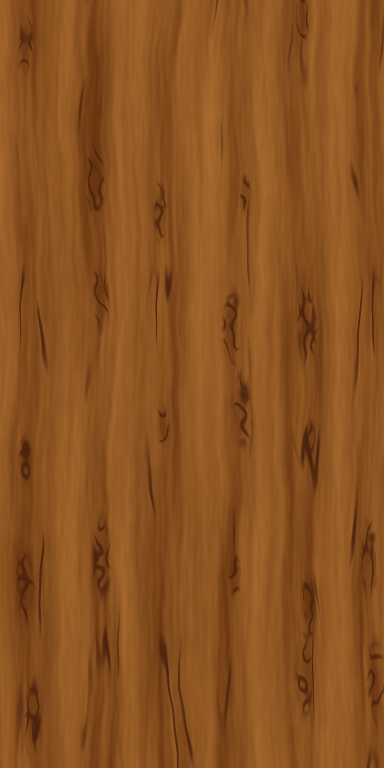
Write a Shadertoy shader that draws this texture.

```glsl
// Warm brown walnut veneer with vertical light and dark bands, fine streaks,
// dark broken cracks and small burled knots. Stretched gradient noise makes the
// grain; hashed ellipses along the dark bands bend it into knots.

const float BAND_PITCH = 0.175;  // spacing of the dark bands, in canvas widths
const float BAND_START = 0.26;   // centre of one dark band
const float KNOT_PITCH = 0.34;   // vertical spacing of possible knots

const vec3 DARK_WOOD  = vec3(0.445, 0.238, 0.080);
const vec3 MID_WOOD   = vec3(0.545, 0.325, 0.128);
const vec3 LIGHT_WOOD = vec3(0.645, 0.403, 0.176);
const vec3 CRACK      = vec3(0.240, 0.095, 0.040);

vec2 hash2(vec2 p) {
    vec3 a = fract(p.xyx * vec3(0.1031, 0.1030, 0.0973));
    a += dot(a, a.yzx + 33.33);
    return fract((a.xx + a.yz) * a.zy);
}

float cornerSlope(vec2 cell, vec2 offset) {
    float angle = 6.2832 * hash2(cell).x;
    return dot(vec2(cos(angle), sin(angle)), offset);
}

// Gradient noise, about -0.7 to 0.7
float gradientNoise(vec2 p) {
    vec2 i = floor(p), f = p - i;
    vec2 u = f * f * f * (f * (f * 6.0 - 15.0) + 10.0);
    vec2 e = vec2(1.0, 0.0);
    return mix(mix(cornerSlope(i, f), cornerSlope(i + e, f - e), u.x),
               mix(cornerSlope(i + e.yx, f - e.yx), cornerSlope(i + 1.0, f - 1.0), u.x), u.y);
}

// Noise with separate frequencies across and along the grain
float grain(vec2 p, float across, float along, float seed) {
    return gradientNoise(p * vec2(across, along) + seed * vec2(17.3, 9.7));
}

// Thin line along the zero crossings of a noise field
float veins(vec2 p, float across, float along, float seed, float width) {
    return 1.0 - smoothstep(0.2 * width, width, abs(grain(p, across, along, seed)));
}

// Knots on the nearest dark band: x = sideways push of the grain, y = strength
vec2 knotField(vec2 p) {
    float band = floor((p.x - BAND_START) / BAND_PITCH + 0.5);
    float row = floor(p.y / KNOT_PITCH);
    vec2 field = vec2(0.0);
    for (int j = -1; j <= 1; j++) {
        vec2 cell = vec2(band, row + float(j)) + 40.0;
        vec2 h = hash2(cell), s = hash2(cell + 71.0);
        vec2 centre = vec2(BAND_START + band * BAND_PITCH + 0.05 * (h.x - 0.5),
                           (row + float(j) + 0.25 + 0.5 * h.y) * KNOT_PITCH);
        vec2 d = p - centre;
        vec2 radius = mix(vec2(0.010, 0.035), vec2(0.023, 0.100), s.y);
        float strength = step(0.42, s.x) * exp(-dot(d / radius, d / radius));
        field += strength * vec2(-0.55 * d.x, 1.0);
    }
    return field;
}

// Soft saw: each growth layer darkens slowly, then ends in a crisp edge
float growthLayers(float t) {
    float f = fract(t);
    return f * (1.0 - smoothstep(0.86, 1.0, f)) - 0.45;
}

void mainImage(out vec4 fragColor, in vec2 fragCoord) {
    vec2 p = 2.0 * fragCoord / iResolution.y;

    // Gentle sideways wander of the grain, bent again around the knots
    vec2 q = p;
    q.x += 0.030 * grain(p, 3.0, 1.6, 1.0) + 0.010 * grain(p, 8.0, 6.0, 2.0);
    vec2 knot = knotField(q);
    q.x += knot.x + 0.004 * grain(p, 18.0, 13.0, 3.0);

    // Broad bands: 1 in the dark ones, 0 in the pale ones
    float phase = 6.2832 * (q.x - BAND_START) / BAND_PITCH;
    float band = 0.5 + 0.5 * cos(phase + 1.6 * grain(q, 5.0, 0.7, 4.0));
    float dark = clamp(band + 0.6 * grain(q, 6.0, 0.8, 5.0), 0.0, 1.0);

    // Tone from bands, streaks, growth layers and pores
    float tone = 0.76 - 0.46 * dark;
    tone += 0.36 * grain(q, 13.0, 0.8, 6.0);
    tone += 0.34 * grain(q, 34.0, 1.5, 7.0) * (0.5 + dark);
    tone += 0.26 * grain(q, 80.0, 3.5, 8.0) * (0.5 + dark);
    tone += 0.15 * grain(p, 120.0, 16.0, 9.0);
    tone -= 0.17 * growthLayers(q.x * 17.0 + 1.5 * grain(q, 4.0, 1.2, 10.0));
    tone -= 0.30 * smoothstep(0.05, 0.9, knot.y);

    vec3 color = mix(DARK_WOOD, MID_WOOD, clamp(2.0 * tone, -0.3, 1.0));
    color = mix(color, LIGHT_WOOD, clamp(2.0 * tone - 1.0, 0.0, 1.1));

    // Long broken cracks in the dark bands
    float patches = smoothstep(0.06, 0.32, grain(q, 11.0, 3.2, 11.0));
    float cracks = veins(q, 24.0, 2.0, 12.0, 0.10) * patches * smoothstep(0.3, 0.75, dark);

    // Tangled burl lines and dark hearts inside the knots
    float inside = smoothstep(0.12, 0.55, knot.y);
    float burl = veins(q, 46.0, 17.0, 13.0, 0.16) * inside;
    float heart = smoothstep(0.10, 0.40, grain(q, 38.0, 14.0, 14.0)) * inside;
    float stain = max(0.75 * cracks, max(0.65 * burl, 0.70 * heart));

    fragColor = vec4(mix(color, CRACK, stain), 1.0);
}
```
